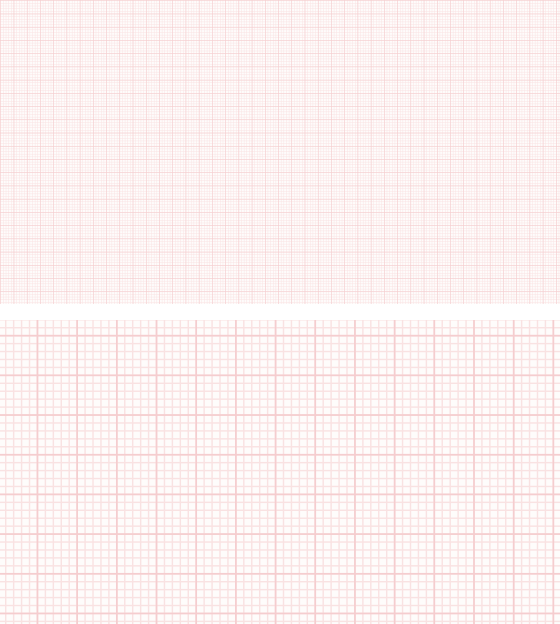
Top, the full canvas; bottom, a detail of the centre.
A Shadertoy shader for this pattern:

```glsl
// Pink graph paper: fine rules, with every fifth one heavier, on warm white.
// Each rule set is a periodic pulse, integrated analytically over the pixel
// footprint so that hairlines keep their true weight at any canvas size.

// Lengths are fractions of the canvas width.
const float MAJOR_PITCH = 0.023622;
const float SUBDIVISIONS = 5.0;
const float MAJOR_WIDTH = 0.00100;
const float MINOR_WIDTH = 0.00085;
const vec2 GRID_ORIGIN = vec2(0.0013, 0.0013); // from the top left corner

const vec3 PAPER = vec3(0.995, 0.987, 0.986);
const vec3 MINOR_INK = vec3(0.978, 0.885, 0.885);
const vec3 MAJOR_INK = vec3(0.960, 0.805, 0.810);

// Running integral of unit pulses of the given duty, one per period
vec2 pulseIntegral(vec2 x, float duty) {
    return floor(x) * duty + min(fract(x), duty);
}

// Share of the pixel covered by vertical and horizontal rules
float ruleCoverage(vec2 pos, float pitch, float width, float pixel) {
    float duty = width / pitch;
    float footprint = pixel / pitch;
    vec2 x = pos / pitch + 0.5 * duty;
    vec2 covered = (pulseIntegral(x + 0.5 * footprint, duty)
                  - pulseIntegral(x - 0.5 * footprint, duty)) / footprint;
    return 1.0 - (1.0 - covered.x) * (1.0 - covered.y);
}

void mainImage(out vec4 fragColor, in vec2 fragCoord) {
    // Measure down from the top left corner
    float pixel = 1.0 / iResolution.x;
    vec2 pos = vec2(fragCoord.x, iResolution.y - fragCoord.y) * pixel - GRID_ORIGIN;

    // Lay fine rules first, then the heavy ones over them
    float minorRules = ruleCoverage(pos, MAJOR_PITCH / SUBDIVISIONS, MINOR_WIDTH, pixel);
    float majorRules = ruleCoverage(pos, MAJOR_PITCH, MAJOR_WIDTH, pixel);
    vec3 color = mix(PAPER, MINOR_INK, minorRules);
    color = mix(color, MAJOR_INK, majorRules);

    fragColor = vec4(color, 1.0);
}
```
